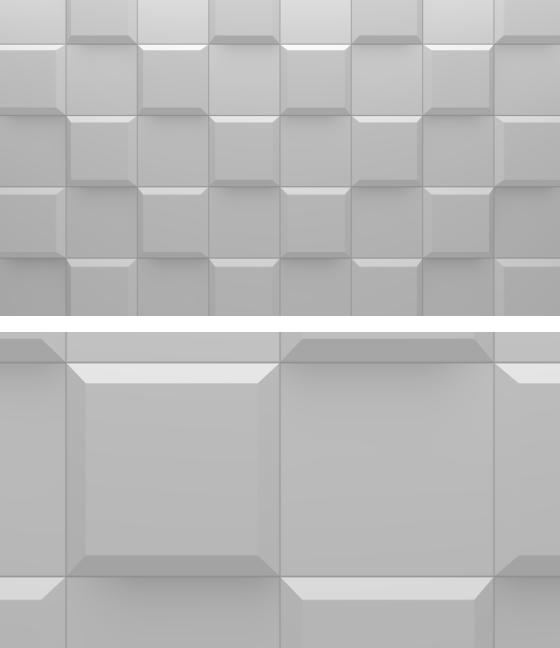
Top: the whole. Bottom: its middle third, enlarged.
Reproduce this pattern procedurally as a WebGL 2 fragment shader.

```glsl
#version 300 es
precision highp float;
// Wall of square tiles in a checkerboard of flat panels and raised, bevelled blocks.
// Block faces shift outward by perspective; light falls from above the centre,
// so bevels, soft shadows and tone follow the position on the wall.

uniform vec2 u_resolution;
out vec4 fragColor;

// Tone of a raised block; uv is the position in the cell, shift moves its face.
float blockTone(vec2 uv, vec2 shift, float side, float depth, float px) {
    float face = 0.66 + 0.15 * exp(-1.7 * depth) - 0.025 * side * side;

    // Distance to each edge as a fraction of that bevel's width
    vec2 low = uv / (0.098 + shift);
    vec2 high = (1.0 - uv) / (0.098 - shift);
    vec2 edge = min(low, high);

    // Tones of the four slopes
    float facing = uv.x < 0.5 ? 1.0 : -1.0;
    float sideSlope = face - 0.015 + 0.06 * facing * side;
    float topSlope = 0.77 + 0.28 * exp(-2.0 * depth) - 0.06 * side * side;
    float bottomSlope = 0.62 + 0.05 * exp(-1.5 * depth);
    float flatSlope = uv.y > 0.5 ? topSlope : bottomSlope;

    // Mitred corners, then the front face
    float aa = px / 0.1;
    float slope = mix(flatSlope, sideSlope, smoothstep(-aa, aa, edge.y - edge.x));
    return mix(slope, face, smoothstep(1.0 - aa, 1.0 + aa, min(edge.x, edge.y)));
}

// Tone of a flat panel shaded by the block above and the block nearer the centre.
float panelTone(vec2 uv, float column, float side, float depth) {
    float tone = 0.66 + 0.21 * exp(-2.2 * depth) - 0.035 * side * side;
    float inner = column < 0.0 ? 1.0 - uv.x : uv.x;
    float spread = smoothstep(-0.1, 0.4, 1.0 - inner) * smoothstep(-0.25, 0.2, inner);
    float above = 0.11 * exp(-(1.0 - uv.y) / 0.13) * spread;
    float beside = 0.035 * exp(-inner / 0.12) * smoothstep(0.0, 0.8, uv.y) * abs(side);
    return tone - above - beside;
}

void main() {
    vec2 p = gl_FragCoord.xy / u_resolution.y;
    float halfWidth = 0.5 * u_resolution.x / u_resolution.y;
    float side = (p.x - halfWidth) / halfWidth;
    float depth = 1.0 - p.y;

    // Grid with a seam on the vertical centre line
    float cellSize = 0.2257;
    float px = 1.0 / (u_resolution.y * cellSize);
    vec2 grid = (p - vec2(halfWidth, 0.183)) / cellSize;
    vec2 cell = floor(grid);
    vec2 uv = grid - cell;

    // Checkerboard of blocks and panels
    vec2 viewCentre = vec2(0.0, (0.5 - 0.183) / cellSize);
    vec2 shift = 0.012 * (cell + 0.5 - viewCentre);
    bool raised = mod(cell.x + cell.y, 2.0) < 0.5;
    float tone = raised ? blockTone(uv, shift, side, depth, px)
                        : panelTone(uv, cell.x, side, depth);

    // Thin dark seams
    vec2 gap = min(uv, 1.0 - uv);
    vec2 seam = 1.0 - smoothstep(vec2(0.0), vec2(0.004 + px), gap);
    tone = mix(tone, 0.52, max(0.45 * seam.x, 0.6 * seam.y));

    fragColor = vec4(vec3(tone), 1.0);
}
```
